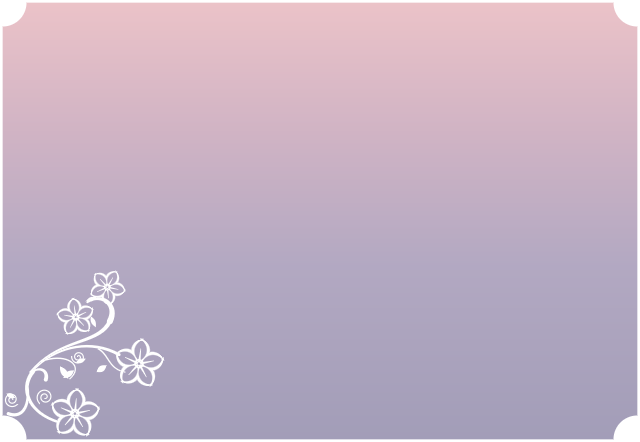
A Shadertoy shader for this background:

```glsl
// A pink-to-lavender card with a thin white border, scooped corners and a floral vine.
// The vine joins tapered Bezier strokes, spiral curls and small leaves;
// each flower folds the plane into five outlined petals.
#define TOP_PINK   vec3(0.925, 0.765, 0.785)
#define ROSE       vec3(0.820, 0.705, 0.770)
#define LILAC      vec3(0.700, 0.660, 0.760)
#define BASE_GREY  vec3(0.635, 0.615, 0.720)
#define INK        vec3(1.0)
#define MARGIN     0.006
#define SCOOP      0.054
#define GRID       531.0   // ornament units per canvas height
#define STEPS      18
const float TAU = 6.2831853;

// Distance to a segment; h returns the position along it
float segment(vec2 p, vec2 a, vec2 b, out float h) {
    vec2 pa = p - a, ba = b - a;
    h = clamp(dot(pa, ba) / dot(ba, ba), 0.0, 1.0);
    return length(pa - ba * h);
}

// Cubic Bezier stroke whose half width runs from w.x to w.y
float stem(vec2 p, vec2 a, vec2 b, vec2 c, vec2 d, vec2 w) {
    float best = 1e5, h;
    vec2 last = a;
    for (int i = 1; i <= STEPS; i++) {
        float t = float(i) / float(STEPS), s = 1.0 - t;
        vec2 next = s*s*s*a + 3.0*s*s*t*b + 3.0*s*t*t*c + t*t*t*d;
        float dist = segment(p, last, next, h);
        best = min(best, dist - mix(w.x, w.y, t - (1.0 - h) / float(STEPS)));
        last = next;
    }
    return best;
}

// Pointed leaf from a to b, widest in the middle
float leaf(vec2 p, vec2 a, vec2 b, float width) {
    float h;
    float d = segment(p, a, b, h);
    return d - width * sin(0.5 * TAU * h);
}

// Two-turn spiral winding inward; side sets its direction
float curl(vec2 p, vec2 centre, float radius, float start, float side) {
    vec2 q = p - centre;
    float turn = fract(side * (atan(q.y, q.x) - start) / TAU);
    float r = length(q);
    float d = min(abs(r - radius * (1.0 - 0.45 * turn)),
                  abs(r - radius * (0.55 - 0.45 * turn)));
    return d - 0.7;
}

// Five outlined petals with veins and a ring, petal tips at radius
float flower(vec2 p, vec2 centre, float radius, float angle) {
    vec2 q = (p - centre) / radius;
    float sector = TAU / 5.0;
    float a = atan(q.y, q.x) - angle;
    a = mod(a + 0.5 * sector, sector) - 0.5 * sector;
    float r = length(q), h;
    q = r * vec2(cos(a), abs(sin(a)));
    float s = clamp((q.x - 0.1) / 0.9, 0.0, 1.0);
    float halfWidth = 0.85 * pow(s * (1.0 - s), 0.7);
    float petal = max(max((q.y - halfWidth) * 0.75, q.x - 1.0), 0.1 - q.x);
    float d = abs(petal) - 0.05;
    float vein = segment(q, vec2(0.16, 0.0), vec2(0.62, 0.0), h);
    d = min(d, vein - mix(0.045, 0.012, h));
    d = min(d, abs(r - 0.16) - 0.04);
    return d * radius;
}

float vine(vec2 p) {
    // Main stems
    float d = stem(p, vec2(36,84), vec2(72,126), vec2(118,116), vec2(132,145), vec2(0.8,2.5));
    d = min(d, stem(p, vec2(132,145), vec2(142,165), vec2(122,180), vec2(105,168), vec2(3.6,1.2)));
    d = min(d, stem(p, vec2(38,84), vec2(62,112), vec2(105,126), vec2(143,105), vec2(0.9,1.8)));
    d = min(d, stem(p, vec2(40,85), vec2(24,66), vec2(32,36), vec2(70,24), vec2(2.4,1.5)));
    // Side shoots
    d = min(d, stem(p, vec2(118,112), vec2(131,105), vec2(130,88), vec2(150,84), vec2(0.9,0.7)));
    d = min(d, stem(p, vec2(33,66), vec2(36,42), vec2(26,28), vec2(10,34), vec2(1.5,2.0)));
    d = min(d, stem(p, vec2(38,84), vec2(50,92), vec2(58,84), vec2(55,75), vec2(1.0,2.4)));
    d = min(d, stem(p, vec2(50,97), vec2(80,108), vec2(102,92), vec2(84,76), vec2(0.9,0.7)));
    // Curls
    d = min(d, curl(p, vec2(54,54), 10.0, -2.2, -1.0));
    d = min(d, curl(p, vec2(14,51), 9.0, -0.6, -1.0));
    d = min(d, curl(p, vec2(94,102), 8.0, 3.0, 1.0));
    // Buds and leaves
    d = min(d, leaf(p, vec2(72,91), vec2(82,76), 3.6));
    d = min(d, leaf(p, vec2(89,86), vec2(76,77), 3.4));
    d = min(d, leaf(p, vec2(116,84), vec2(128,92), 3.6));
    d = min(d, leaf(p, vec2(8,58), vec2(18,53), 3.0));
    d = min(d, leaf(p, vec2(109,151), vec2(115,138), 2.6));
    d = min(d, leaf(p, vec2(91,95), vec2(103,100), 2.6));
    d = min(d, leaf(p, vec2(103,169), vec2(116,174), 2.6));
    // Flowers: centre, radius, angle
    vec4 blooms[4] = vec4[4](vec4(129,186,21,1.05), vec4(91,150,22,1.71),
                             vec4(167,94,29,1.45), vec4(90,34,29,1.48));
    for (int i = 0; i < 4; i++)
        d = min(d, flower(p, blooms[i].xy, blooms[i].z, blooms[i].w));
    return d;
}

void mainImage(out vec4 fragColor, in vec2 fragCoord) {
    vec2 p = fragCoord / iResolution.y;
    vec2 size = iResolution.xy / iResolution.y;
    float pixel = 1.0 / iResolution.y;

    // Vertical gradient
    float depth = 1.0 - p.y;
    vec3 color = mix(TOP_PINK, ROSE, clamp(depth / 0.29, 0.0, 1.0));
    color = mix(color, LILAC, clamp((depth - 0.29) / 0.31, 0.0, 1.0));
    color = mix(color, BASE_GREY, clamp((depth - 0.6) / 0.4, 0.0, 1.0));

    // Border, scooped corners and vine
    vec2 edge = min(p, size - p) - MARGIN;
    float d = min(min(edge.x, edge.y), length(edge) - SCOOP);
    if (p.x < 0.4 && p.y < 0.42) d = min(d, vine(p * GRID) / GRID);
    color = mix(color, INK, clamp(0.5 - d / pixel, 0.0, 1.0));
    fragColor = vec4(color, 1.0);
}
```
